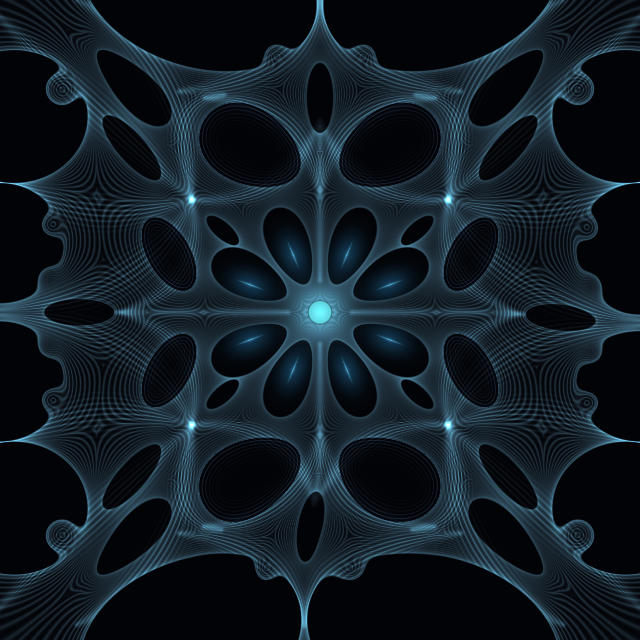
Reproduce this background procedurally as a Shadertoy shader.

```glsl
#define CENTER vec2(.5, .512)
#define STRANDS 18.
#define NECK_WIDTH .016
#define CORE_RADIUS .0185
#define NODE vec2(.2, .176)
#define NIGHT vec3(.006, .01, .022)
#define STEEL vec3(.4, .56, .67)
#define CYAN vec3(.42, .8, .94)
#define CORE_COLOR vec3(.42, .93, .98)

const float TAU = 6.2831853;
vec2 q;      // folded position
vec2 field;  // nearest cell distance, influence of the others
float pixel, horns, ribs;

vec2 turn(vec2 p, float angle) {
  float c = cos(angle), s = sin(angle);
  return vec2(c * p.x + s * p.y, c * p.y - s * p.x);
}

// Ellipse that may widen toward its outer end
float egg(vec2 p, vec4 shape, float angle, float flare) {
  vec2 e = turn(p - shape.xy, angle) / shape.zw;
  e.y /= 1. + flare * clamp(e.x, -1.2, 1.2);
  float k = length(e);
  return k * (k - 1.) / max(length(e / shape.zw), .001);
}

void gather(float d) {
  float farther = max(max(d, field.x), .001);
  field = vec2(min(d, field.x), field.y + pow(farther, -4.));
}

// Adds a cell (center, radii) and its reflections across the axes
float cell(vec4 shape, float angle, float flare) {
  float d = egg(q, shape, angle, flare);
  float h = max(1. - abs(d + horns) / .025, 0.);
  d = max(d, -horns) + .00625 * h * h;
  gather(d);
  if (shape.x > 0.) gather(egg(q * vec2(-1, 1), shape, angle, flare));
  if (shape.y > 0.) gather(egg(q * vec2(1, -1), shape, angle, flare));
  return d;
}

// Fan of fibres along a quadratic curve, pinched at both ends
void rib(vec2 a, vec2 b, vec2 c, float spread) {
  float t = 0., best = 9.;
  for (int i = 0; i <= 10; i++) {
    float s = float(i) / 10.;
    float d = distance(q, mix(mix(a, b, s), mix(b, c, s), s));
    if (d < best) { best = d; t = s; }
  }
  vec2 away, tangent;
  for (int i = 0; i < 4; i++) {
    away = q - mix(mix(a, b, t), mix(b, c, t), t);
    tangent = 2. * mix(b - a, c - b, t);
    if (i < 3) t = clamp(t + dot(away, tangent) / dot(tangent, tangent), 0., 1.);
  }
  float side = dot(away, vec2(-tangent.y, tangent.x)) / length(tangent);
  float width = .005 + spread * sin(.5 * TAU * t);
  float fibre = pow(.5 + .5 * cos(TAU * 3.6 * side / width), 2.);
  fibre = mix(fibre, .4, smoothstep(.2, .6, 3.6 * pixel / width));
  ribs += fibre * exp(-1.6 * dot(away, away) / (width * width)) * .017 / (width + .009);
}

// Soft needle with a wide halo inside a petal
vec3 petalLight(vec2 center, float angle) {
  vec2 e = turn(q - center, angle);
  float taper = max(1. - abs(e.x) / .026, 0.);
  float needle = taper * exp(-abs(e.y) / (.0004 + .0011 * taper));
  return vec3(.06, .19, .27) * exp(-dot(e * e, vec2(900, 2200))) + CYAN * .65 * needle;
}

void mainImage(out vec4 fragColor, in vec2 fragCoord) {
  pixel = 1. / iResolution.y;
  vec2 p = (fragCoord - .5 * iResolution.xy) * pixel + .5 - CENTER;
  float r = length(p);

  // Slight bend of the lower and right spikes, then mirror folding
  vec2 nearAxis = max(1. - 5. * abs(p), 0.);
  q = p;
  q.x += .028 * smoothstep(.22, .42, -p.y) * nearAxis.x;
  q.y += .018 * smoothstep(.25, .5, p.x) * nearAxis.y;
  q = abs(q);

  // Petals, leaves and holes
  horns = 1.;
  field = vec2(1, 0);
  float petal = cell(vec4(.047, .103, .064, .032), 1.17, .25);
  petal = min(petal, cell(vec4(.11, .056, .064, .034), .47, .25));
  float leaf = cell(vec4(.108, .258, .085, .06), .5, .15);
  leaf = min(leaf, cell(vec4(.236, .091, .064, .034), 1.05, 0.));
  cell(vec4(.152, .128, .032, .013), .72, 0.);
  cell(vec4(0, .335, .021, .055), 0., 0.);
  cell(vec4(.376, 0, .055, .021), 0., 0.);
  cell(vec4(.294, .257, .065, .022), .85, 0.);
  cell(vec4(.292, .352, .078, .03), .8, -.25);

  // Outer voids with small horns growing into them
  horns = distance(q, vec2(.068, .4)) - .018;
  horns = min(horns, distance(q, vec2(.417, .137)) - .017);
  horns = min(horns, distance(q, vec2(.422, .052)) - .017);
  horns = min(horns, distance(q, vec2(.403, .349)) - .025);
  float outer = cell(vec4(.19, .512, .19, .128), .32, 0.);
  outer = min(outer, cell(vec4(.478, .306, .115, .104), 0., 0.));
  outer = min(outer, cell(vec4(.5, .108, .1, .094), 0., 0.));

  // Strands run between cells and crowd together in the necks
  float d = max(field.x, 0.);
  float width = d + pow(field.y, -.25);
  float wave = pow(.5 + .5 * cos(TAU * STRANDS * d / width), 2.);
  float lines = mix(wave, .42, smoothstep(.25, .7, STRANDS * pixel / width));
  float neck = NECK_WIDTH / (width + NECK_WIDTH);
  float inside = smoothstep(-pixel, pixel, field.x);
  float web = lines * (.09 + 1.1 * neck) + .16 * neck + .26 * exp(-d / .0025);
  web += .3 * exp(-abs(outer) / .004) * smoothstep(.3, .55, r);
  web *= inside;

  // Ribs from the nodes and tips
  ribs = 0.;
  rib(NODE, vec2(.2, .4), vec2(.38, .488), .022);
  rib(NODE, vec2(.33, .3), vec2(.51, .47), .024);
  rib(NODE, vec2(.36, .13), vec2(.5, .206), .026);
  rib(NODE, vec2(.27, .02), vec2(.5, .004), .028);
  rib(NODE, vec2(.05, .165), vec2(0, .3), .014);
  rib(NODE, vec2(.175, .04), vec2(.31, 0), .014);
  rib(NODE, vec2(.25, .33), vec2(.15, .34), .016);
  rib(vec2(0, .18), vec2(.02, .335), vec2(.18, .335), .018);
  rib(vec2(0, .49), vec2(.03, .36), vec2(.22, .345), .022);
  rib(vec2(0, .05), vec2(0, .17), vec2(0, .29), .004);
  rib(vec2(.05, 0), vec2(.18, 0), vec2(.32, 0), .004);
  web += .62 * ribs * mix(.35, 1., inside) * smoothstep(-pixel, pixel, min(outer, petal));
  web += .25 * exp(-distance(q, NODE) / .012);
  vec3 color = NIGHT + web * mix(STEEL, CYAN, min(web, 1.));

  // Faint nested contours inside the leaves
  float depth = max(-leaf, 0.);
  float rings = pow(.5 + .5 * cos(TAU * depth / .0055), 3.);
  color += vec3(.09, .15, .22) * rings * exp(-depth / .014) * step(leaf, 0.);

  // Petal lights
  vec3 lights = petalLight(vec2(.109, .043), .36) + petalLight(vec2(.042, .09), 1.18);
  color += (1. - inside) * lights;

  // Glowing core with a thin rim
  float glow = .7 * exp(-r * r / .0016) + .1 * exp(-r / .05);
  color += CYAN * glow * mix(.35, 1., inside);
  vec3 disc = CORE_COLOR * mix(1.06, .9, smoothstep(0., CORE_RADIUS, r));
  color = mix(disc, color, smoothstep(-pixel, pixel, r - CORE_RADIUS));
  color *= 1. - .35 * exp(-pow(abs(r - CORE_RADIUS) / .0012, 2.));
  fragColor = vec4(clamp(color, 0., 1.), 1);
}
```
